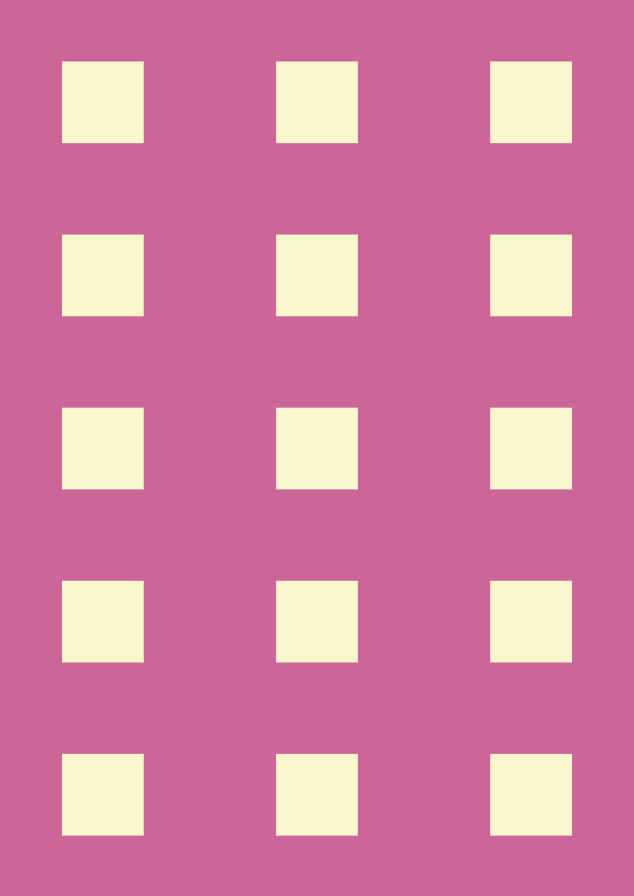
This pattern is drawn by a Shadertoy shader. Its source:

```glsl
// Flat cream squares on a pink ground, three across and five down.
// Each point is folded into its nearest grid cell, then a box distance
// gives the square with an edge smoothed over one pixel.

// Signed distance to an axis-aligned square centred on the origin
float squareDistance(vec2 p, float halfSide) {
    vec2 d = abs(p) - halfSide;
    return length(max(d, 0.0)) + min(max(d.x, d.y), 0.0);
}

void mainImage(out vec4 fragColor, in vec2 fragCoord) {
    // Centred coordinates, in units of the canvas height
    float pixel = 1.0 / iResolution.y;
    vec2 p = (fragCoord - vec2(0.5, 0.4994) * iResolution.xy) * pixel;

    // Nearest cell, limited to the 3 by 5 grid
    vec2 pitch = vec2(0.239, 0.1932);
    vec2 cell = clamp(round(p / pitch), vec2(-1.0, -2.0), vec2(1.0, 2.0));
    float dist = squareDistance(p - cell * pitch, 0.0456);

    // Cream square over the pink ground
    vec3 pink = vec3(0.80, 0.40, 0.60);
    vec3 cream = vec3(0.98, 0.97, 0.81);
    float coverage = clamp(0.5 - dist / pixel, 0.0, 1.0);
    fragColor = vec4(mix(pink, cream, coverage), 1.0);
}
```
